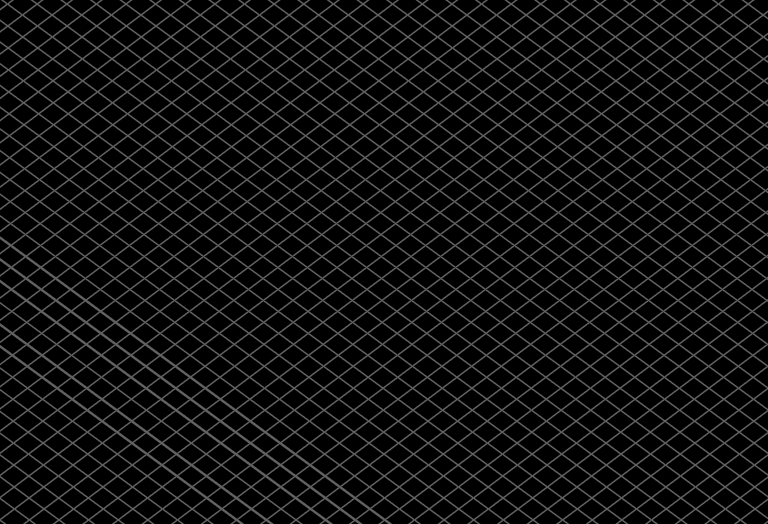
A WebGL 2 fragment shader for this pattern:

```glsl
#version 300 es
precision highp float;
// Fine grey diamond lattice on black, with a few heavier falling strands at lower left.

uniform vec2 u_resolution;
out vec4 fragColor;

// Lengths are in design units: the canvas spans CANVAS units.
const vec2 CANVAS = vec2(512.0, 350.0);
const float PERIOD_X = 19.75;         // horizontal gap between strands
const float FALL_SLOPE = 0.735;
const float RISE_SLOPE = 0.75;
const float FALL_START = 191.3;       // height of falling strand 0 at the left edge
const float RISE_START = 91.7;        // height of rising strand 0 at the left edge
const float LINE_WIDTH = 1.0;
const float HEAVY_WIDTH = 1.6;
const float HEAVY_FIRST = -5.0;       // index range of heavy falling strands
const float HEAVY_LAST = 0.0;
const float HEAVY_GAP = -3.0;         // one thin strand inside that range
const vec3 BACKGROUND = vec3(0.0);
const vec3 LINE_COLOR = vec3(0.385);

// Strand coordinate: whole numbers lie on the centre lines.
float strandCoord(vec2 p, float slope, float start) {
  return (p.y - slope * p.x - start) / (abs(slope) * PERIOD_X);
}

// Perpendicular distance to the nearest strand centre.
float strandDistance(float coord, float slope) {
  float offset = abs(coord - round(coord)) * abs(slope) * PERIOD_X;
  return offset / sqrt(1.0 + slope * slope);
}

float coverage(float dist, float width, float pixel) {
  return clamp((0.5 * width - dist) / pixel + 0.5, 0.0, 1.0);
}

// Falling strands thicken within a small band of indices.
float fallingWidth(float index) {
  bool heavy = index >= HEAVY_FIRST && index <= HEAVY_LAST && index != HEAVY_GAP;
  return heavy ? HEAVY_WIDTH : LINE_WIDTH;
}

void main() {
  vec2 p = gl_FragCoord.xy / u_resolution * CANVAS;
  float pixel = CANVAS.y / u_resolution.y;

  // Two crossing families of parallel strands
  float fall = strandCoord(p, -FALL_SLOPE, FALL_START);
  float rise = strandCoord(p, RISE_SLOPE, RISE_START);
  float fallInk = coverage(strandDistance(fall, -FALL_SLOPE), fallingWidth(round(fall)), pixel);
  float riseInk = coverage(strandDistance(rise, RISE_SLOPE), LINE_WIDTH, pixel);

  // Crossings stay the same grey as the strands
  float ink = max(fallInk, riseInk);
  fragColor = vec4(mix(BACKGROUND, LINE_COLOR, ink), 1.0);
}
```
